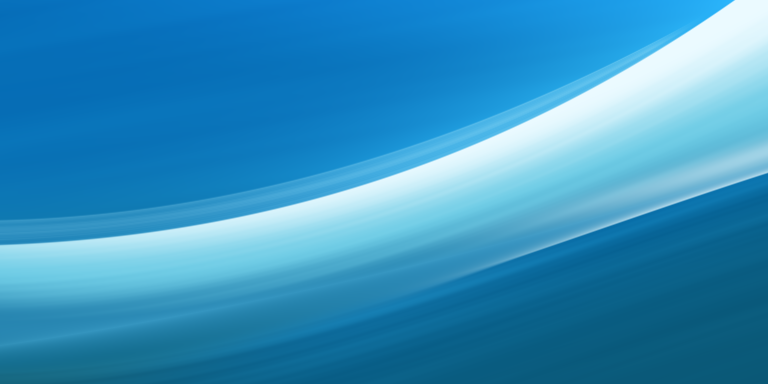
Reproduce this background procedurally as a WebGL 2 fragment shader.

```glsl
#version 300 es
precision highp float;

uniform vec2 u_resolution;
out vec4 fragColor;

vec2 gradient(vec2 cell) {
  float h = fract(sin(dot(cell, vec2(127.1, 311.7))) * 43758.5);
  return vec2(cos(h * 6.2832), sin(h * 6.2832));
}

// Gradient noise, roughly -0.7 to 0.7
float noise(vec2 p) {
  vec2 i = floor(p), f = p - i;
  vec2 w = f * f * f * (f * (f * 6.0 - 15.0) + 10.0);
  float a = dot(gradient(i), f);
  float b = dot(gradient(i + vec2(1, 0)), f - vec2(1, 0));
  float c = dot(gradient(i + vec2(0, 1)), f - vec2(0, 1));
  float d = dot(gradient(i + vec2(1, 1)), f - vec2(1, 1));
  return mix(mix(a, b, w.x), mix(c, d, w.x), w.y);
}

// Layered fibres, long in x and thin across the curve
float streaks(float along, float across) {
  float sum = 0.0, gain = 0.6;
  for (int i = 0; i < 3; i++) {
    sum += gain * noise(vec2(along, across) + float(i) * 17.3);
    across *= 2.1;
    gain *= 0.55;
  }
  return sum;
}

float bell(float d, float width) {
  return exp(-d * d / (width * width));
}

void main() {
  vec2 p = gl_FragCoord.xy / u_resolution;
  float x = p.x, y = p.y;
  float soft = 1.2 / u_resolution.y;
  vec3 white = vec3(0.92, 0.98, 1.0);

  // Curves that bound the layers
  float crest = 0.362 + x * (0.07 + x * (0.48 + 0.15 * x));
  float veilTop = 0.427 + x * (0.05 + 0.58 * x);
  float fold = 0.1 + x * (0.29 + 0.18 * x);
  float hem = 0.03 + x * (0.06 + x * (0.8 - 0.34 * x));

  // Sky, brighter toward the right of the veil
  float height = y - veilTop;
  float glow = exp(-max(height, 0.0) * 4.5) * smoothstep(0.0, 0.8, x);
  vec3 sky = mix(vec3(0.02, 0.43, 0.72), vec3(0.14, 0.65, 0.90), glow);
  sky = mix(sky, vec3(0.07, 0.49, 0.69), 0.8 * exp(-max(height, 0.0) * 7.0) * (1.0 - smoothstep(0.1, 0.6, x)));
  sky += vec3(0.03, 0.07, 0.10) * smoothstep(0.8, 1.05, y) * smoothstep(0.0, 0.7, x + 0.2);
  sky += vec3(0.02, 0.06, 0.05) * streaks(x * 1.5, (y - 0.35 * x) * 7.0);

  // Translucent veil above the crest
  float v = (y - crest) / max(veilTop - crest, 0.01);
  float veil = 0.17 + 0.2 * smoothstep(0.1, 0.7, x) + 0.12 * bell(v - 0.55, 0.2);
  veil += 0.18 * streaks(x * 1.5, v * 5.0) + 0.12 * bell(v - 0.96, 0.05);
  float veilMask = smoothstep(soft, -soft, height) * (1.0 - smoothstep(0.84, 0.92, x));
  vec3 color = mix(sky, vec3(0.58, 0.86, 0.96), clamp(veil, 0.0, 1.0) * veilMask);

  // Ribbon, deep blue through aqua to a white crest
  float s = (y - hem) / (crest - hem);
  float fibre = streaks(x * 1.2 + 5.0, s * 8.0);
  float t = s + 0.45 * (x - 0.5) + 0.09 * fibre;
  vec3 ribbon = mix(vec3(0.15, 0.52, 0.69), vec3(0.43, 0.80, 0.90), smoothstep(0.18, 0.58, t));
  ribbon = mix(ribbon, white, smoothstep(0.5, 1.08, t));
  ribbon = mix(ribbon, white, 0.45 * exp(-max(crest - y, 0.0) * 28.0) * smoothstep(-0.1, 0.5, x));
  ribbon = mix(ribbon, vec3(0.07, 0.42, 0.55), (1.0 - smoothstep(0.0, 0.35, s)) * (1.0 - smoothstep(0.1, 0.6, x)));

  // Fold near the lower side, with a pale sheen above it
  float aboveFold = y - fold;
  ribbon = mix(ribbon, white, 0.55 * bell(aboveFold - 0.035, 0.035) * smoothstep(0.5, 1.0, x));
  float underFold = smoothstep(0.012, -0.012, aboveFold);
  ribbon = mix(ribbon, vec3(0.18, 0.55, 0.74), 0.55 * underFold * smoothstep(0.3, 0.8, x));
  ribbon += vec3(0.07, 0.08, 0.08) * exp(-abs(aboveFold) * 60.0) * (1.0 - 0.5 * x);
  float hemLight = smoothstep(0.45, 0.9, x);
  ribbon = mix(ribbon, white, 0.8 * hemLight * exp(-max(y - hem, 0.0) * 70.0));
  color = mix(color, ribbon, smoothstep(soft, -soft, y - crest));

  // Shaded water below the hem
  float depth = max(hem - y, 0.0);
  vec3 water = mix(vec3(0.04, 0.34, 0.45), vec3(0.03, 0.43, 0.66), exp(-depth * 5.0) * smoothstep(0.0, 0.5, x));
  water += vec3(0.06, 0.13, 0.14) * streaks(x * 1.5 + 9.0, depth * 22.0) * exp(-depth * 5.0);
  water += vec3(0.07, 0.09, 0.07) * exp(-depth * 18.0) * (1.0 - smoothstep(0.5, 0.85, x));
  float hemSoft = mix(0.03, soft, smoothstep(0.4, 0.7, x));
  color = mix(color, water, smoothstep(hemSoft, -hemSoft, y - hem));

  fragColor = vec4(clamp(color, 0.0, 1.0), 1.0);
}
```
